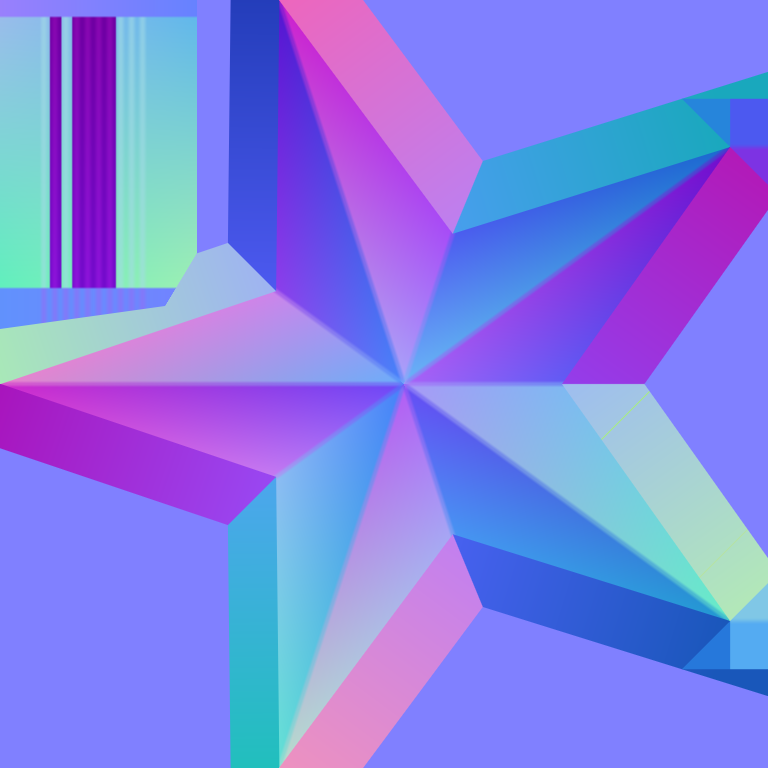
A Shadertoy shader for this texture map:

```glsl
// Normal-map style relief: a five-armed faceted star with bevelled rim, plus a striped panel.
// Ten mirrored facets are folded into one; each blends hub, tip and notch colours.
// The rim is the star grown by a square, so its width follows the edge normal.

#define HUB vec2(0.526, 0.5)
#define TIP_RADIUS 0.525
#define NOTCH_RADIUS 0.2057
#define RIM 0.0628
#define SEAM 0.005
#define PANEL_RIGHT 0.2565
#define PANEL_TOP 0.978
#define PANEL_BOTTOM 0.625
#define FLAT vec3(0.5, 0.5, 1.0)

const float STEP = 0.62831853;

// Facet colours, counter-clockwise from the right-hand notch
const vec3 HUB_COL[10] = vec3[10](
    vec3(.66,.39,.97), vec3(.42,.70,.97), vec3(.66,.64,.98), vec3(.28,.52,.98), vec3(.42,.68,.98),
    vec3(.42,.28,.97), vec3(.27,.50,.98), vec3(.70,.36,.96), vec3(.40,.30,.96), vec3(.66,.60,.97));
const vec3 TIP_COL[10] = vec3[10](
    vec3(.45,.04,.80), vec3(.10,.42,.81), vec3(.81,.13,.80), vec3(.33,.08,.82), vec3(.90,.52,.80),
    vec3(.80,.16,.80), vec3(.38,.88,.83), vec3(.72,.86,.80), vec3(.13,.60,.82), vec3(.40,.93,.78));
const vec3 NOTCH_COL[10] = vec3[10](
    vec3(.38,.36,.96), vec3(.30,.36,.94), vec3(.65,.30,.97), vec3(.55,.24,.92), vec3(.80,.52,.92),
    vec3(.77,.48,.95), vec3(.55,.74,.95), vec3(.65,.65,.96), vec3(.28,.58,.95), vec3(.50,.72,.95));

// Rim colours at the notch end and the tip end
const vec3 RIM_IN[10] = vec3[10](
    vec3(.58,.24,.92), vec3(.28,.62,.93), vec3(.74,.50,.94), vec3(.30,.35,.94), vec3(.62,.70,.95),
    vec3(.60,.28,.95), vec3(.30,.65,.93), vec3(.76,.50,.94), vec3(.28,.38,.94), vec3(.62,.74,.94));
const vec3 RIM_OUT[10] = vec3[10](
    vec3(.70,.10,.72), vec3(.10,.66,.74), vec3(.93,.40,.74), vec3(.14,.24,.73), vec3(.66,.91,.72),
    vec3(.66,.08,.74), vec3(.13,.75,.74), vec3(.93,.57,.75), vec3(.10,.34,.73), vec3(.70,.91,.72));

float px;

// Coverage of the region where d is negative
float fill(float d) { return clamp(0.5 - d / px, 0.0, 1.0); }

float band(float x, float a, float b) {
    float s = max(px, 0.0015);
    return smoothstep(a - s, a + s, x) - smoothstep(b - s, b + s, x);
}

vec3 facet(int k, float notch, float tip) {
    return HUB_COL[k] * (1.0 - notch - tip) + NOTCH_COL[k] * notch + TIP_COL[k] * tip;
}

// Rim width for edge k: support of a square along the edge normal
float rimWidth(int k, vec2 n) {
    float tilt = atan(n.y, n.x);
    float a = float((k + 1) / 2) * 2.0 * STEP + (k % 2 == 0 ? tilt : -tilt);
    return RIM * (abs(cos(a)) + abs(sin(a)));
}

vec3 star(vec3 col, vec2 p) {
    vec2 q = p - HUB;
    float a = mod(atan(q.y, q.x), 10.0 * STEP);
    int k = min(int(a / STEP), 9);
    bool even = k % 2 == 0;
    float t = even ? a - float(k) * STEP : float(k + 1) * STEP - a;
    vec2 f = length(q) * vec2(cos(t), sin(t));
    int side = even ? 1 : -1;
    int acrossTip = (k + side + 10) % 10, acrossNotch = (k - side + 10) % 10;

    // Edge from notch to tip, in the folded frame
    vec2 notch = vec2(NOTCH_RADIUS, 0.0), tip = TIP_RADIUS * vec2(cos(STEP), sin(STEP));
    vec2 edge = tip - notch, n = normalize(vec2(edge.y, -edge.x));
    vec2 mirrored = vec2(f.x, -f.y);
    float w0 = rimWidth(k, n), w1 = rimWidth(acrossNotch, n);
    float d0 = dot(f - notch, n), d1 = dot(mirrored - notch, n);

    // Rim, mitred where both neighbouring bevels are equally deep
    float along0 = clamp(dot(f - notch, edge) / dot(edge, edge), 0.0, 1.0);
    float along1 = clamp(dot(mirrored - notch, edge) / dot(edge, edge), 0.0, 1.0);
    vec3 rim0 = mix(RIM_IN[k], RIM_OUT[k], along0);
    vec3 rim1 = mix(RIM_IN[acrossNotch], RIM_OUT[acrossNotch], along1);
    vec3 rim = mix(rim0, rim1, fill((d1 / w1 - d0 / w0) * RIM));
    if (k == 9) {
        float diag = p.x - p.y;
        rim = mix(rim, vec3(.66,.96,.42), 0.8 * fill(abs(diag - 0.3555) - 0.001));
        rim = mix(rim, vec3(.74,.90,.52), 0.5 * fill(abs(diag - 0.6628) - 0.001));
    }
    col = mix(col, rim, fill(min(d0 - w0, d1 - w1)));

    // Facets with softened seams
    float tw = f.y / tip.y, nw = (f.x - tw * tip.x) / NOTCH_RADIUS;
    vec3 face = facet(k, nw, tw);
    float tipSeam = length(q) * sin(STEP - t);
    face = mix(face, facet(acrossTip, nw, tw), 0.5 - 0.5 * smoothstep(0.0, SEAM, tipSeam));
    face = mix(face, facet(acrossNotch, nw, tw), 0.5 - 0.5 * smoothstep(0.0, SEAM, f.y));
    return mix(col, face, fill(min(d0, d1)));
}

// Square cap beyond a right-hand tip; up is +1 for the upper arm, -1 for the lower
vec3 cap(vec3 col, vec2 p, float up, vec3 wedge, vec3 corner, vec3 inner) {
    vec2 q = p - HUB - TIP_RADIUS * vec2(cos(STEP), up * sin(STEP));
    q.y *= up;
    vec3 c = mix(mix(inner, corner, smoothstep(-SEAM, SEAM, q.y)), wedge, fill(q.x));
    float d = max(max(abs(q.x), abs(q.y)) - RIM, -(q.x + q.y) * 0.7071);
    return mix(col, c, fill(d));
}

vec3 panel(vec3 col, vec2 p) {
    vec2 g = vec2(p.x / PANEL_RIGHT, (p.y - PANEL_BOTTOM) / (PANEL_TOP - PANEL_BOTTOM));
    vec2 s = clamp(g, 0.0, 1.0);
    vec3 body = mix(mix(vec3(.38,.94,.74), vec3(.62,.94,.70), s.x),
                    mix(vec3(.60,.74,.92), vec3(.38,.72,.92), s.x), s.y);
    // Pale ridges and dark purple grooves
    float ripple = 0.5 + 0.5 * cos(p.x * 440.0);
    float ridges = band(p.x, 0.052, 0.094) + band(p.x, 0.151, 0.193);
    float grooves = band(p.x, 0.065, 0.080) + band(p.x, 0.094, 0.151);
    body = mix(body, vec3(.64,.86,.90), 0.55 * ridges * ripple);
    vec3 purple = mix(vec3(.50,.06,.83), vec3(.48,.01,.66), s.y);
    body = mix(body, purple + vec3(.09,.03,.05) * (ripple - 0.5), grooves);
    // Plain strips above and below
    vec3 upper = mix(vec3(.60,.50,.99), vec3(.40,.51,1.0), s.x);
    vec3 lower = mix(vec3(.38,.57,.99), vec3(.45,.51,1.0), s.x);
    lower = mix(lower, vec3(.54,.45,.97), 0.7 * band(p.x, 0.052, 0.193) * ripple);
    body = mix(body, upper, smoothstep(-0.002, 0.002, p.y - PANEL_TOP));
    body = mix(lower, body, smoothstep(-0.002, 0.002, p.y - PANEL_BOTTOM));
    float base = max(0.5716 + 0.1395 * p.x, 0.6016 + 1.663 * (p.x - 0.215));
    return mix(col, body, fill(max(p.x - PANEL_RIGHT, base - p.y)));
}

void mainImage(out vec4 fragColor, in vec2 fragCoord) {
    vec2 p = fragCoord / iResolution.xy;
    px = 1.0 / iResolution.y;
    vec3 col = star(FLAT, p);
    col = cap(col, p, 1.0, vec3(.15,.52,.86), vec3(.30,.35,.94), vec3(.49,.20,.89));
    col = cap(col, p, -1.0, vec3(.15,.47,.86), vec3(.33,.67,.95), vec3(.50,.78,.90));
    fragColor = vec4(panel(col, p), 1.0);
}
```
